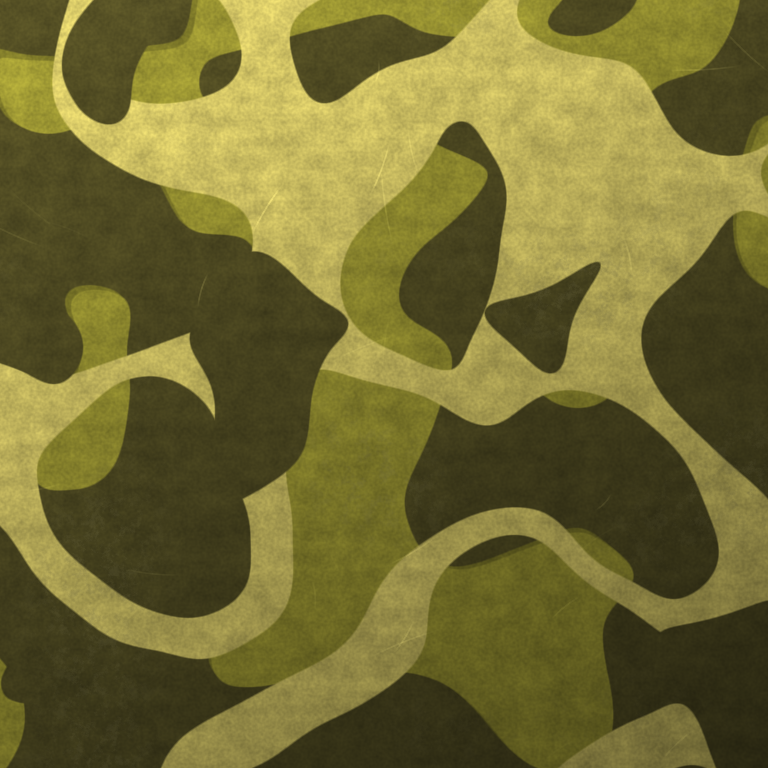
Reproduce this pattern procedurally as a WebGL 2 fragment shader.

```glsl
#version 300 es
precision highp float;
// Worn woodland camouflage: tan ribbons and olive patches over dark green,
// cut from warped gradient noise, then lit from the upper left and aged
// with mottled grain, grime and fine scratches.

#define RIBBON_SCALE 3.1
#define RIBBON_WIDTH 0.125
#define PATCH_SCALE 4.0
#define PATCH_LEVEL 0.10
#define ISLAND_SCALE 4.6
#define ISLAND_LEVEL 0.29
#define WARP 0.05
#define GRAIN 0.26
#define SCRATCHES 36

uniform vec2 u_resolution;
out vec4 fragColor;

const vec3 TAN = vec3(0.75, 0.70, 0.36);
const vec3 OLIVE = vec3(0.54, 0.52, 0.175);
const vec3 DARK = vec3(0.285, 0.268, 0.122);
const vec3 GRIME = vec3(0.50, 0.48, 0.32);

uint hash(uint n) {
    n = n * 747796405u + 2891336453u;
    n = ((n >> ((n >> 28u) + 4u)) ^ n) * 277803737u;
    return (n >> 22u) ^ n;
}

float random(uint n) {
    return float(hash(n) >> 8u) / 16777216.0;
}

vec2 gradient(ivec2 cell) {
    float angle = 6.28319 * random(uint(cell.x) + hash(uint(cell.y)));
    return vec2(cos(angle), sin(angle));
}

float noise(vec2 p) {
    ivec2 i = ivec2(floor(p));
    vec2 f = fract(p);
    vec2 s = f * f * f * (f * (f * 6.0 - 15.0) + 10.0);
    const ivec2 o = ivec2(0, 1);
    float a = dot(gradient(i), f);
    float b = dot(gradient(i + o.yx), f - vec2(o.yx));
    float c = dot(gradient(i + o.xy), f - vec2(o.xy));
    float d = dot(gradient(i + o.yy), f - vec2(o.yy));
    return mix(mix(a, b, s.x), mix(c, d, s.x), s.y);
}

float fbm(vec2 p) {
    float sum = 0.0, amplitude = 1.0;
    for (int i = 0; i < 5; i++) {
        sum += amplitude * noise(p);
        p = mat2(1.6, 1.2, -1.2, 1.6) * p + 17.3;
        amplitude *= 0.72;
    }
    return sum;
}

// Antialiased inside of a field that is positive within the shape
float cover(float field) {
    float w = fwidth(field) + 1e-5;
    return smoothstep(-w, w, field);
}

float patchField(vec2 p, float height) {
    return noise(p * PATCH_SCALE + 41.7) - PATCH_LEVEL + 0.14 * (height - 0.5);
}

float ribbonField(vec2 p, float height) {
    float width = RIBBON_WIDTH + 0.26 * noise(p * 3.4 + 73.1) + 0.06 * (height - 0.5);
    return width - abs(noise(p * RIBBON_SCALE + 9.4) - 0.04);
}

// Faint thin strokes at random places and angles
float scratches(vec2 p) {
    float sum = 0.0;
    for (int i = 0; i < SCRATCHES; i++) {
        uint seed = uint(i) * 5u + 300u;
        float angle = 6.28319 * random(seed);
        vec2 along = vec2(cos(angle), sin(angle));
        vec2 d = p - vec2(random(seed + 1u), random(seed + 2u));
        float t = dot(d, along) / mix(0.015, 0.06, random(seed + 3u));
        float across = dot(d, vec2(-along.y, along.x)) + 0.003 * t * t;
        float stroke = 1.0 - smoothstep(0.0004, 0.0018, abs(across));
        sum += stroke * (1.0 - smoothstep(0.3, 1.0, abs(t))) * random(seed + 4u);
    }
    return sum;
}

void main() {
    vec2 uv = gl_FragCoord.xy / u_resolution;
    vec2 p = gl_FragCoord.xy / min(u_resolution.x, u_resolution.y);

    // Camouflage layers, from the bottom up; the olive has an offset rim
    vec2 q = p + WARP * vec2(noise(p * 5.5 + 3.3), noise(p * 5.5 + 28.6));
    vec3 color = DARK;
    color = mix(color, OLIVE * 0.80, cover(patchField(q + vec2(0.006, -0.005), uv.y)));
    color = mix(color, OLIVE, cover(patchField(q, uv.y)));
    color = mix(color, TAN, cover(ribbonField(q, uv.y)));
    color = mix(color, DARK, cover(noise(q * ISLAND_SCALE + 57.9) - ISLAND_LEVEL));

    // Wear: mottling, horizontal streaks, pale grime and scratches
    float grain = fbm(p * 24.0);
    float streak = noise(p * vec2(5.0, 60.0) + 11.0);
    float speck = noise(p * 230.0);
    float grime = smoothstep(-0.1, 0.6, noise(p * 4.0 + 90.0))
                * smoothstep(-0.1, 0.7, fbm(p * 45.0 + 6.0));
    color *= 1.0 + GRAIN * (0.45 * grain + 0.25 * streak + 0.4 * speck);
    color = mix(color, GRIME, 0.22 * grime);
    color += vec3(0.10, 0.095, 0.06) * scratches(p);

    // Light falls from the upper left
    float light = 0.72 + 0.43 * uv.y - 0.22 * (uv.x - 0.35);
    fragColor = vec4(clamp(color * light, 0.0, 1.0), 1.0);
}
```
